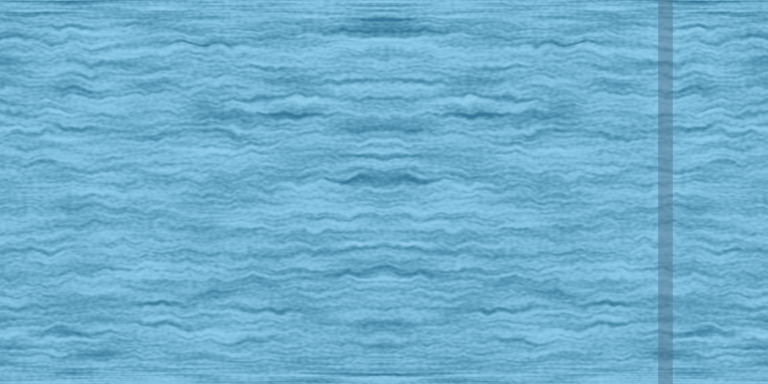
A WebGL 1 fragment shader for this texture:

```glsl
precision highp float;

uniform vec2 u_resolution;

vec2 gradientAt(vec2 cell) {
  vec2 h = vec2(dot(cell, vec2(127.1, 311.7)), dot(cell, vec2(269.5, 183.3)));
  return 2.0 * fract(sin(h) * 43758.55) - 1.0;
}

float gradientNoise(vec2 p) {
  vec2 cell = floor(p);
  vec2 f = p - cell;
  vec2 blend = f * f * f * (f * (f * 6.0 - 15.0) + 10.0);
  float low = mix(dot(gradientAt(cell), f),
                  dot(gradientAt(cell + vec2(1.0, 0.0)), f - vec2(1.0, 0.0)), blend.x);
  float high = mix(dot(gradientAt(cell + vec2(0.0, 1.0)), f - vec2(0.0, 1.0)),
                   dot(gradientAt(cell + 1.0), f - 1.0), blend.x);
  return mix(low, high, blend.y);
}

// Bend the horizontal streaks into ripples that flatten at the top and bottom
vec2 rippleWarp(vec2 p) {
  float calm = smoothstep(0.0, 0.1, min(p.y, 1.0 - p.y));
  float bend = 0.018 * gradientNoise(p * vec2(3.0, 4.0) + 7.3)
             + 0.021 * gradientNoise(p * vec2(17.0, 12.0) + 21.7)
             + 0.009 * gradientNoise(p * vec2(36.0, 24.0) + 43.1);
  float squeeze = 0.05 * (exp((p.y - 1.0) * 25.0) - exp(-p.y * 25.0));
  return vec2(p.x, p.y + bend * calm + squeeze);
}

// Layer long streaks from broad swells down to thin threads
float streaks(vec2 p) {
  float tone = 0.0;
  float weight = 0.10;
  vec2 scale = vec2(1.9, 11.0);
  for (int i = 0; i < 4; i++) {
    tone += weight * gradientNoise(p * scale + float(i) * 17.3);
    scale *= vec2(1.6, 2.0);
    weight *= 1.22;
  }
  return tone;
}

float creases(vec2 p) {
  return smoothstep(0.12, 0.5, gradientNoise(p * vec2(3.6, 36.0) + 61.4));
}

void main() {
  vec2 p = gl_FragCoord.xy / u_resolution.y;
  float width = u_resolution.x / u_resolution.y;

  // Reflect the ripples about the vertical centre line
  float side = p.x - 0.5 * width;
  vec2 water = rippleWarp(vec2(sqrt(side * side + 0.0002), p.y));

  // Dark creases with a pale lip beneath
  float tone = streaks(water);
  tone -= 0.16 * creases(water);
  tone += 0.07 * creases(water + vec2(0.0, 0.012));
  tone += 0.11 * gradientNoise(p * vec2(70.0, 125.0));

  // Highlights level off sooner than shadows
  tone = tone > 0.0 ? tone / (1.0 + 3.5 * tone) : tone;
  vec3 color = vec3(0.452, 0.702, 0.822) + tone * vec3(1.05, 0.98, 0.95);
  color = max(color, vec3(0.22, 0.48, 0.62));

  // Grey upright band
  float x = p.x / width;
  float band = smoothstep(0.0085, 0.0105, abs(x - 0.8665));
  color = mix(mix(color, vec3(0.30, 0.43, 0.52), 0.42), color, band);

  gl_FragColor = vec4(color, 1.0);
}
```
